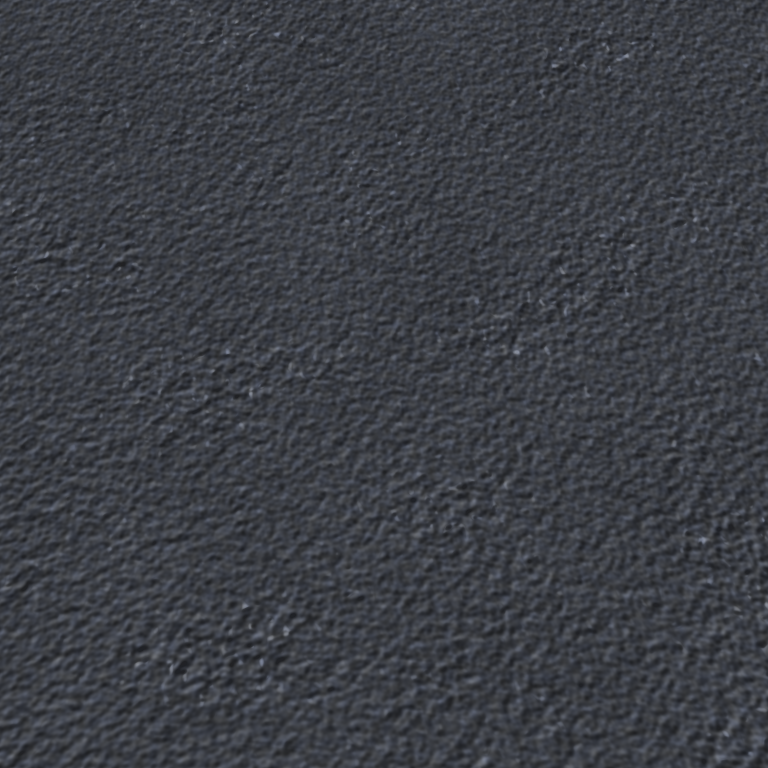
Write a WebGL 1 fragment shader that draws this texture.

```glsl
precision highp float;
uniform vec2 u_resolution;

vec2 gradientAt(vec2 cell) {
  vec3 p = fract(cell.xyx * vec3(0.1031, 0.1030, 0.0973));
  p += dot(p, p.yzx + 33.33);
  float angle = 6.2832 * fract((p.x + p.y) * p.z);
  return vec2(cos(angle), sin(angle));
}

float gradientNoise(vec2 p) {
  vec2 i = floor(p);
  vec2 f = p - i;
  vec2 u = f * f * f * (f * (f * 6.0 - 15.0) + 10.0);
  float a = dot(gradientAt(i), f);
  float b = dot(gradientAt(i + vec2(1.0, 0.0)), f - vec2(1.0, 0.0));
  float c = dot(gradientAt(i + vec2(0.0, 1.0)), f - vec2(0.0, 1.0));
  float d = dot(gradientAt(i + 1.0), f - 1.0);
  return mix(mix(a, b, u.x), mix(c, d, u.x), u.y);
}

vec2 turn(vec2 p) {
  return mat2(0.83, 0.56, -0.56, 0.83) * p;
}

// Patches where the surface is rougher and more worn
float wornPatch(vec2 p) {
  float n = gradientNoise(p * vec2(4.0, 6.0) + 3.7) + 0.6 * gradientNoise(p * 13.0 + 8.1);
  return smoothstep(-0.1, 0.55, n);
}

// Sparse, nearly level scratches
float scratch(vec2 p) {
  float line = gradientNoise(vec2(p.x * 8.0, p.y * 70.0 + p.x * 4.0) + 21.3);
  return smoothstep(0.3, 0.6, line) * smoothstep(0.15, 0.45, gradientNoise(p * 6.0 + 14.2));
}

// Short rounded grains over broader lumps
float surfaceHeight(vec2 p, float worn) {
  vec2 q = turn(p * vec2(74.0, 86.0));
  float grains = gradientNoise(q) + 0.55 * gradientNoise(turn(q) * 1.65 + 17.4);
  float lumps = gradientNoise(turn(p * vec2(36.0, 44.0)) + 31.6);
  return grains * (0.9 + 0.25 * worn) + lumps * (0.4 + 0.9 * worn) + 0.35 * scratch(p);
}

void main() {
  vec2 uv = gl_FragCoord.xy / u_resolution;

  // The surface recedes upwards, so the grain shrinks towards the top
  vec2 p = vec2((uv.x - 0.5) * (0.8 + 0.5 * uv.y), uv.y * (0.8 + 0.25 * uv.y)) + 1.0;
  float worn = wornPatch(p);

  // Relief lit from the upper left
  vec2 towardLight = 0.004 * vec2(-0.66, 0.75);
  float relief = surfaceHeight(p, worn) - surfaceHeight(p + towardLight, worn);
  relief *= mix(1.12, 0.88, uv.y);

  float tone = 0.243 + 0.175 * relief + 0.03 * relief * relief;
  tone += 0.04 * gradientNoise(turn(p) * 170.0);
  tone += 0.02 * gradientNoise(p * 5.0 + 61.0) + 0.03 * gradientNoise(turn(p) * 34.0 + 55.4);

  // Pale flecks on exposed grains, denser where worn
  float spot = gradientNoise(turn(turn(p)) * vec2(68.0, 82.0) + 73.5);
  float fleck = smoothstep(0.24, 0.58, spot);
  tone += fleck * (0.06 + 0.16 * worn) * smoothstep(-0.3, 0.25, relief);
  tone = clamp(tone, 0.13, 0.55);

  // Slate blue with slightly warmer specks
  float warmth = gradientNoise(p * 85.0 + 91.2);
  vec3 slate = vec3(0.96, 1.005, 1.11) + warmth * vec3(0.05, 0.01, -0.1);
  gl_FragColor = vec4(tone * slate, 1.0);
}
```
